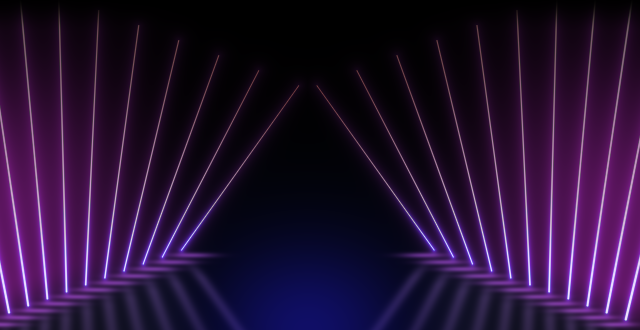
Write a Shadertoy shader that draws this background.

```glsl
// Two mirrored rows of leaning neon tubes over a dark, glossy floor.
// Each tube is a distance to a segment with a core, two halos, a light pool
// and a blurred reflection; soft gradients add magenta haze and blue floor light.

// Layout, in canvas heights; x is measured outward from the mirror axis
const int TUBE_COUNT = 11;
const float AXIS = 0.481;                     // fraction of canvas width
const vec2 BASE_FIRST = vec2(0.3826, 0.2424);
const vec2 BASE_STEP = vec2(0.0581, -0.0210);
const vec2 TIP_FIRST = vec2(0.0278, 0.7400);
const vec2 TIP_STEP = vec2(0.1212, 0.0455);
const float THIN = 0.0018;
const float THICK = 0.0043;

// Palette
const vec3 CORE_LOW = vec3(0.95, 0.88, 1.00);
const vec3 CORE_MID = vec3(0.76, 0.56, 0.75);
const vec3 TIP_INNER = vec3(0.52, 0.26, 0.32);
const vec3 TIP_OUTER = vec3(0.36, 0.32, 0.34);
const vec3 HALO_BLUE = vec3(0.26, 0.12, 0.95);
const vec3 HALO_PURPLE = vec3(0.22, 0.06, 0.26);
const vec3 HAZE = vec3(0.31, 0.065, 0.31);
const vec3 POOL = vec3(0.45, 0.20, 0.55);
const vec3 REFLECTION = vec3(0.19, 0.13, 0.24);
const vec3 FLOOR_BLUE = vec3(0.05, 0.035, 0.34);
const vec3 FLOOR_GREY = vec3(0.045, 0.045, 0.085);
const vec3 NIGHT = vec3(0.006, 0.006, 0.012);
const vec3 NAVY = vec3(0.006, 0.015, 0.050);

float gauss(float d, float width) {
    d /= width;
    return exp(-d * d);
}

// x: distance to the segment, y: position along it from base to tip
vec2 segment(vec2 p, vec2 base, vec2 tip) {
    vec2 axis = tip - base;
    float along = clamp(dot(p - base, axis) / dot(axis, axis), 0.0, 1.0);
    return vec2(length(p - base - axis * along), along);
}

// Night gradient, blue floor light and magenta haze at both sides
vec3 backdrop(vec2 p) {
    vec3 col = NIGHT * (1.0 - p.y);
    col += NAVY * gauss(p.x, 0.55) * (1.0 - smoothstep(0.1, 0.75, p.y));
    col += FLOOR_BLUE * gauss(length(p * vec2(1.0, 1.15)), 0.29);

    float floorLine = BASE_FIRST.y
        + (p.x - BASE_FIRST.x) * BASE_STEP.y / BASE_STEP.x;
    float above = smoothstep(-0.07, 0.10, p.y - floorLine);
    float side = smoothstep(0.30, 0.95, p.x);
    float rise = 1.0 - 0.85 * smoothstep(0.35, 1.0, p.y);
    col += HAZE * side * rise * above;
    col += FLOOR_GREY * (1.0 - above) * smoothstep(0.25, 0.5, p.x);
    return col;
}

void mainImage(out vec4 fragColor, in vec2 fragCoord) {
    float pixel = 1.0 / iResolution.y;
    vec2 p = vec2(abs(fragCoord.x - AXIS * iResolution.x), fragCoord.y) * pixel;
    float topFade = smoothstep(-0.01, 0.10, 1.0 - p.y);
    vec3 col = backdrop(p);
    vec3 cores = vec3(0.0);

    for (int i = 0; i < TUBE_COUNT; i++) {
        float k = float(i);
        float outer = k / float(TUBE_COUNT - 1);
        vec2 base = BASE_FIRST + k * BASE_STEP;
        vec2 tip = TIP_FIRST + k * TIP_STEP;
        vec2 s = segment(p, base, tip);
        float low = 1.0 - smoothstep(0.0, 0.45, s.y);

        // Halos: wide purple, tight blue near the base
        col += HALO_PURPLE * exp(-s.x / 0.018) * mix(1.0, 0.4, s.y);
        col += HALO_BLUE * exp(-s.x / 0.006) * low * 0.75;

        // Core, cooling from white to a dim tip
        float width = mix(THIN, THICK, outer) * mix(1.0, 0.75, s.y);
        float blur = 0.7 * pixel + 0.0008;
        float core = 1.0 - smoothstep(width - blur, width + blur, s.x);
        vec3 tint = mix(CORE_LOW, CORE_MID, smoothstep(0.0, 0.5, s.y));
        tint = mix(tint, mix(TIP_INNER, TIP_OUTER, outer),
                   smoothstep(0.35, 1.0, s.y));
        cores = max(cores, tint * core);

        // Flat pool of light on the floor
        vec2 pool = (p - base - vec2(-0.035, -0.016)) / vec2(0.065, 0.008);
        col += POOL * exp(-dot(pool, pool)) * 0.75;

        // Blurred reflection, mirrored at the base
        float depth = base.y - p.y;
        float lean = (tip.x - base.x) / (tip.y - base.y);
        float across = p.x - base.x - lean * depth;
        float fade = smoothstep(0.02, 0.09, depth) * exp(-2.5 * max(depth, 0.0));
        col += REFLECTION * gauss(across, 0.021) * fade;
    }

    col = mix(col, max(col, cores), step(0.001, cores.r + cores.b));
    fragColor = vec4(clamp(col * topFade, 0.0, 1.0), 1.0);
}
```
